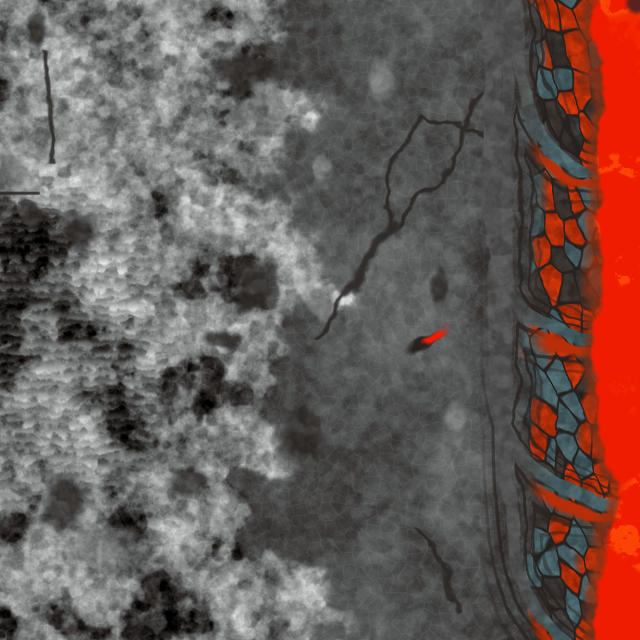
This texture is drawn by a WebGL 2 fragment shader. Its source:

```glsl
#version 300 es
precision highp float;
// Cracked grey rock that darkens towards a veined, molten right edge.
#define ROCK_LIGHT 0.49
#define ROCK_DARK 0.315
#define WARP 0.044
#define GRAIN_SCALE 52.0
#define STRAND_FREQ 400.0
#define TONGUE_WIDTH 0.012
#define LAVA vec3(0.94, 0.11, 0.0)
#define EMBER vec3(0.72, 0.18, 0.03)
#define TEAL vec3(0.27, 0.37, 0.39)
#define SOOT vec3(0.15, 0.13, 0.12)
uniform vec2 u_resolution;
out vec4 fragColor;

// Sweeping strands: base x, end y, sweep length, falloff height
const vec4 TONGUES[4] = vec4[4](
  vec4(.8, .73, .11, .075), vec4(.765, .474, .15, .04),
  vec4(.77, .213, .18, .055), vec4(.79, -.02, .12, .07));
// Pale stones and dark pits: center, radius
const vec4 STONES[7] = vec4[7](
  vec4(.16, .14, .055, .04), vec4(.4, .82, .05, .04), vec4(.597, .885, .022, .035),
  vec4(.502, .74, .014, .017), vec4(.5, .535, .036, .025),
  vec4(.715, .353, .02, .023), vec4(.085, .757, .017, .026));
const vec4 PITS[10] = vec4[10](
  vec4(.385, .89, .06, .03), vec4(.06, .955, .018, .027), vec4(.125, .64, .04, .033),
  vec4(.045, .672, .021, .014), vec4(.385, .542, .026, .029), vec4(.35, .472, .024, .017),
  vec4(.298, .247, .036, .027), vec4(.1, .205, .036, .048),
  vec4(.47, .32, .037, .05), vec4(.69, .545, .014, .035));
// Cracks: start, end
const vec4 CRACKS[9] = vec4[9](
  vec4(.485, .48, .55, .55), vec4(.55, .55, .612, .64), vec4(.605, .63, .61, .72),
  vec4(.61, .72, .657, .812), vec4(.657, .812, .755, .79), vec4(.62, .64, .71, .755),
  vec4(.71, .755, .765, .88), vec4(.65, .17, .715, .05), vec4(.075, .92, .09, .74));

vec2 hash2(vec2 p) {
  vec2 k = vec2(dot(p, vec2(127.1, 311.7)), dot(p, vec2(269.5, 183.3)));
  return fract(sin(k) * 43758.5);
}

// Cellular noise: nearest distance, border distance, smooth value, cell id
vec4 cells(vec2 p) {
  vec2 i = floor(p), f = fract(p);
  float nearest = 8.0, second = 8.0, id = 0.0, sum = 0.0, total = 0.0;
  for (int n = 0; n < 9; n++) {
    vec2 g = vec2(n % 3 - 1, n / 3 - 1), h = hash2(i + g);
    float d = length(g + h - f), value = fract(h.x * 7.3 + h.y * 3.1);
    float w = exp(-6.0 * d * d);
    sum += w * value;
    total += w;
    if (d < nearest) { second = nearest; nearest = d; id = value; }
    else second = min(second, d);
  }
  return vec4(nearest, second - nearest, sum / total, id);
}

// Layered cellular noise centered on zero
float layers(vec2 p) {
  float sum = -0.5, amp = 0.53;
  for (int i = 0; i < 4; i++) {
    sum += amp * cells(p).z;
    p = mat2(1.6, 1.2, -1.2, 1.6) * p + 11.3;
    amp *= 0.5;
  }
  return sum;
}

float blob(vec2 p, vec4 shape) {
  return 1.0 - smoothstep(0.55, 1.2, length((p - shape.xy) / shape.zw));
}

float crack(vec2 p, vec4 ends, float width) {
  vec2 ab = ends.zw - ends.xy, ap = p - ends.xy;
  float t = clamp(dot(ap, ab) / dot(ab, ab), 0.0, 1.0);
  return 1.0 - smoothstep(0.2 * width, width, length(ap - ab * t));
}

void main() {
  vec2 p = gl_FragCoord.xy / u_resolution;
  float coarse = layers(p * 14.0), fine = layers(p * 65.0 + 5.0);
  vec2 q = p + WARP * vec2(coarse, layers(p * 16.0 + 31.0));

  // Pale rough rock on the left, smooth dark rock in the middle
  float border = 0.455 + 0.025 * sin(p.y * 14.0 + 1.2) + 0.3 * coarse;
  float pale = ROCK_LIGHT + 0.65 * coarse + 0.55 * fine;
  pale -= 0.16 * smoothstep(-0.08, -0.2, coarse);
  float bedding = sin(p.y * 430.0 + 14.0 * coarse + 9.0 * fine);
  pale += 0.05 * bedding * blob(p, vec4(.08, .47, .22, .28));
  float dusk = ROCK_DARK + 0.18 * coarse + 0.16 * fine;
  dusk += 0.05 * blob(q, vec4(.59, .52, .14, .13)) + 0.06 * blob(q, vec4(.72, .23, .06, .13));
  dusk -= 0.05 * smoothstep(0.7, 0.79, p.x);
  float tone = mix(pale, dusk, smoothstep(-0.035, 0.035, p.x - border));
  tone += 0.035 * (1.0 - smoothstep(0.0, 0.14, cells(p * GRAIN_SCALE).y));

  // Stones, pits and cracks
  float stone = smoothstep(0.695, 0.703, p.y) * smoothstep(0.0, 0.008, 0.787 - p.y - p.x * 1.15);
  float pit = 0.0, split = crack(p, vec4(0.0, .698, .06, .698), 0.004);
  for (int i = 0; i < 7; i++) stone = max(stone, blob(q, STONES[i]));
  for (int i = 0; i < 10; i++) pit = max(pit, blob(q, PITS[i]));
  for (int i = 0; i < 9; i++) split = max(split, crack(q, CRACKS[i], i == 1 ? 0.013 : 0.006));
  tone = mix(tone, 0.53 + 0.3 * fine, 0.65 * stone);
  tone = mix(tone, 0.2 + 0.15 * fine, 0.85 * pit);
  tone = mix(tone, 0.16, 0.85 * split);
  vec3 color = tone * mix(vec3(1.0, 0.92, 0.87), vec3(0.99, 1.0, 1.0), smoothstep(0.18, 0.32, tone));

  // Distance to the nearest sweeping strand
  float strand = 1.0, side = 1.0;
  vec2 s = mix(p, q, 0.4);
  for (int i = 0; i < 4; i++) {
    vec4 t = TONGUES[i];
    float sweep = t.z * exp(min((t.y - s.y) / t.w, 2.0));
    float d = (s.x - t.x - sweep) / length(vec2(1.0, sweep / t.w));
    float reach = max(abs(d), t.y - s.y);
    if (reach < strand) { strand = reach; side = d; }
  }

  // Teal, ember and soot cells between the strands
  vec4 vein = cells(vec2(s.x * 38.0 + s.y * 9.0, s.y * 21.0));
  float heat = vein.w + 3.5 * (p.x - 0.885);
  vec3 fill = mix(SOOT * 1.5, TEAL, smoothstep(0.2, 0.32, vein.w));
  fill = mix(fill, EMBER, smoothstep(0.6, 0.68, heat)) * (1.0 + 0.7 * fine);
  fill = mix(SOOT, fill, smoothstep(0.03, 0.16, vein.y));
  color = mix(color, fill, smoothstep(0.81, 0.85, q.x));
  float lines = smoothstep(0.2, 0.9, sin(strand * STRAND_FREQ + 5.0 * coarse));
  lines *= smoothstep(0.075, 0.03, strand) * smoothstep(0.74, 0.785, p.x);
  color = mix(color, SOOT, 0.75 * lines);
  float hem = smoothstep(0.012, 0.016, strand) * smoothstep(0.032, 0.024, strand);
  color = mix(color, EMBER, hem * step(side, 0.0) * smoothstep(0.82, 0.86, p.x));
  vec3 skin = mix(vec3(0.31), TEAL, smoothstep(0.81, 0.88, p.x)) * (1.0 + 0.6 * fine);
  color = mix(color, skin, smoothstep(TONGUE_WIDTH, 0.7 * TONGUE_WIDTH, strand));

  // Small glowing ember in the rock
  vec2 e = mat2(0.92, -0.39, 0.39, 0.92) * (q - vec2(0.682, 0.475));
  color = mix(color, SOOT, blob(e, vec4(-.015, 0.0, .034, .014)));
  color = mix(color, LAVA, blob(e, vec4(.003, 0.0, .023, .01)));

  // Scorched rim and molten edge
  float bulge = (p.y - 0.2) / 0.09;
  float edge = p.x - 0.934 - 0.022 * exp(-bulge * bulge) - 0.05 * coarse;
  vec3 scorch = mix(vec3(0.36, 0.2, 0.13), EMBER, 0.5 + fine);
  color = mix(color, scorch, 0.8 * smoothstep(-0.026, -0.008, edge));
  float spots = smoothstep(0.64, 0.72, cells(p * 17.0 + 4.0).z) * smoothstep(-0.02, 0.1, fine);
  vec3 melt = mix(LAVA, vec3(1.0, 0.33, 0.03), 0.7 * spots);
  color = mix(color, melt, smoothstep(-0.004, 0.006, edge));
  color = mix(color, SOOT + vec3(0.2, 0.0, 0.0), blob(p, vec4(.995, .995, .018, .018)));
  fragColor = vec4(clamp(color, 0.0, 1.0), 1.0);
}
```
